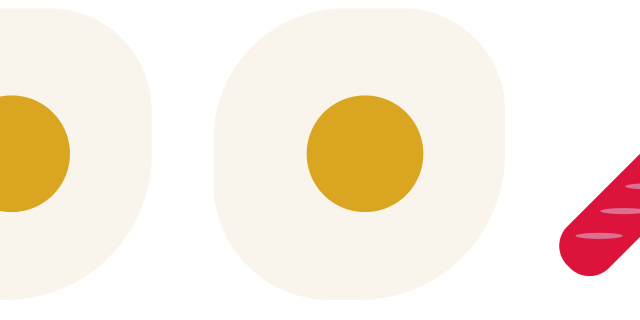
Give the GLSL for this pattern, as a Shadertoy shader.

```glsl
// Signed distance to a box with its own radius per corner: x = left top, y = right top, z = right bottom, w = left bottom
float cornerBox(vec2 p, float halfSide, vec4 radii) {
    vec2 side = p.x < 0.0 ? radii.xw : radii.yz;
    float r = p.y > 0.0 ? side.x : side.y;
    vec2 q = abs(p) - halfSide + r;
    return length(max(q, 0.0)) + min(max(q.x, q.y), 0.0) - r;
}

float ellipse(vec2 p, vec2 radii) {
    float k = length(p / radii);
    return k * (k - 1.0) / max(length(p / (radii * radii)), 1e-4);
}

float coverage(float d) {
    return clamp(0.5 - d * iResolution.y, 0.0, 1.0);
}

vec3 drawEgg(vec3 color, vec2 p) {
    float white = cornerBox(p, 0.4557, 0.9115 * vec4(0.45, 0.35, 0.5, 0.4));
    float yolk = length(p - vec2(0.0182, 0.0013)) - 0.1823;
    color = mix(color, vec3(0.98, 0.961, 0.927), coverage(white));
    return mix(color, vec3(0.855, 0.647, 0.129), coverage(yolk));
}

vec3 drawSausage(vec3 color, vec2 p) {
    // Diagonal bar with a rounded lower end
    vec2 q = p - vec2(-0.3888, -0.2908);
    q = vec2(q.x + q.y, q.y - q.x) * inversesqrt(2.0);
    float body = length(max(vec2(-q.x, abs(q.y) - 0.0061), 0.0)) - 0.0859;
    color = mix(color, vec3(0.863, 0.078, 0.235), coverage(body));

    // Level pink stripes climbing along the bar
    for (int i = 0; i < 4; i++) {
        vec2 center = vec2(-0.3542, -0.2552) + 0.0773 * float(i);
        float stripe = ellipse(p - center, vec2(0.0734, 0.0094));
        color = mix(color, vec3(0.859, 0.439, 0.576), coverage(stripe));
    }
    return color;
}

void mainImage(out vec4 fragColor, in vec2 fragCoord) {
    vec2 p = fragCoord / iResolution.y - vec2(0.0182, 0.5182);

    // One row of slots: two eggs, then a sausage
    float pitch = 1.1042;
    float slot = floor(p.x / pitch + 0.5);
    p.x -= slot * pitch;

    vec3 color = vec3(1.0);
    color = mod(slot, 3.0) < 1.5 ? drawEgg(color, p) : drawSausage(color, p);
    fragColor = vec4(color, 1.0);
}
```
